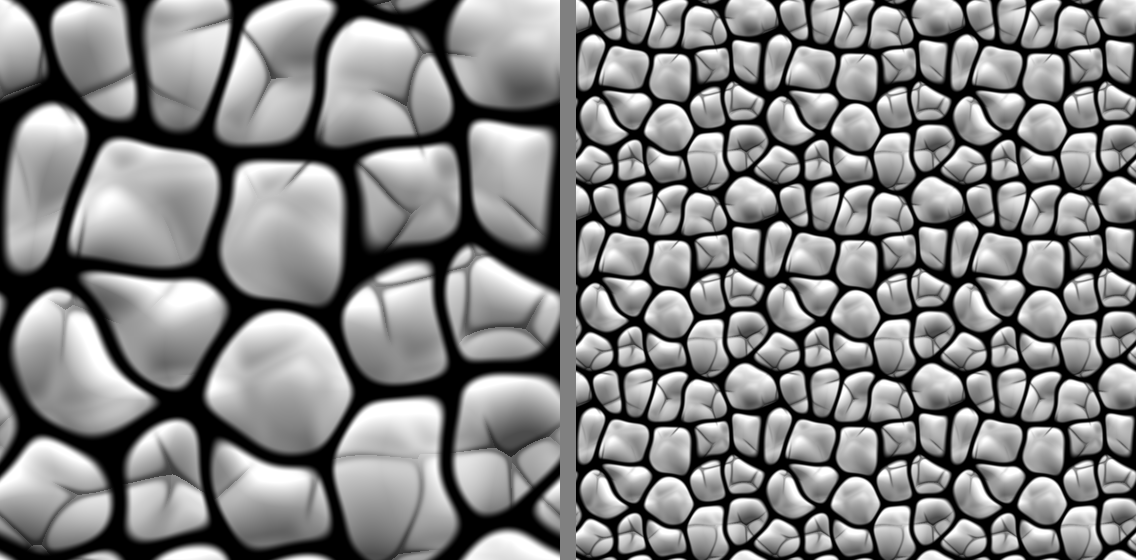
Left, the tile; right, the same tile 3 across and 3 down.
This texture is drawn by a WebGL 1 fragment shader. Its source:

```glsl
precision highp float;
// Rounded pale stones packed between soft black gaps, lit from above.
// Warped wrapping Voronoi cells give the stones; a finer set of cells
// splits their faces into tilted facets with patchy creases.
uniform vec2 u_resolution;

const vec2 STONE_GRID = vec2(5.0, 4.0);
const vec2 FACET_GRID = vec2(7.0, 6.0);
const float JITTER = 0.75;

vec2 hash2(vec2 cell, float seed) {
  vec3 q = fract(vec3(cell.xyx + seed * 7.31) * vec3(0.1031, 0.1030, 0.0973));
  q += dot(q, q.yzx + 33.33);
  return fract((q.xx + q.yz) * q.zy);
}

float cornerSlope(vec2 cell, vec2 offset, vec2 period, float seed) {
  vec2 gradient = hash2(mod(cell + offset, period), seed) * 2.0 - 1.0;
  return gradient.x;
}

// Gradient noise that repeats once per canvas, about -0.6 to 0.6.
float cornerValue(vec2 cell, vec2 corner, vec2 f, vec2 period, float seed) {
  float angle = 6.2832 * hash2(mod(cell + corner, period), seed).x;
  return dot(vec2(cos(angle), sin(angle)), f - corner);
}

float wrapNoise(vec2 uv, vec2 period, float seed) {
  vec2 cell = floor(uv * period);
  vec2 f = fract(uv * period);
  vec2 s = f * f * f * (f * (f * 6.0 - 15.0) + 10.0);
  float low = mix(cornerValue(cell, vec2(0.0, 0.0), f, period, seed),
                  cornerValue(cell, vec2(1.0, 0.0), f, period, seed), s.x);
  float high = mix(cornerValue(cell, vec2(0.0, 1.0), f, period, seed),
                   cornerValue(cell, vec2(1.0, 1.0), f, period, seed), s.x);
  return mix(low, high, s.y);
}

vec2 warp(vec2 uv, float frequency, float amount, float seed) {
  vec2 period = vec2(frequency);
  return uv + amount * vec2(wrapNoise(uv, period, seed),
                            wrapNoise(uv, period, seed + 1.0));
}

// Vector from uv to the jittered centre of a cell, in canvas units.
vec2 toCentre(vec2 uv, vec2 cell, vec2 grid, float seed) {
  vec2 jitter = (hash2(mod(cell, grid), seed) - 0.5) * JITTER;
  return (cell + 0.5 + jitter) / grid - uv;
}

// x: rounded distance to the cell border, yz: outward direction,
// w: height above the cell centre.
vec4 roundedCell(vec2 uv, vec2 grid, float seed, float sharpness) {
  vec2 home = floor(uv * grid);
  vec2 ownCell = home;
  vec2 own = vec2(9.0);
  for (int j = -2; j <= 2; j++) {
    for (int i = -2; i <= 2; i++) {
      vec2 cell = home + vec2(float(i), float(j));
      vec2 centre = toCentre(uv, cell, grid, seed);
      if (dot(centre, centre) < dot(own, own)) {
        own = centre;
        ownCell = cell;
      }
    }
  }
  float total = 0.0;
  vec2 outward = vec2(0.0);
  for (int j = -2; j <= 2; j++) {
    for (int i = -2; i <= 2; i++) {
      if (i == 0 && j == 0) continue;
      vec2 other = toCentre(uv, ownCell + vec2(float(i), float(j)), grid, seed);
      vec2 direction = normalize(other - own);
      float border = dot(0.5 * (own + other), direction);
      float weight = exp(-sharpness * border);
      total += weight;
      outward += weight * direction;
    }
  }
  return vec4(-log(total) / sharpness, outward / total, -own.y);
}

// Bright upper rims, lightly lit sides and grey undersides.
float rimLight(float depth, vec2 outward) {
  float facing = 0.5 * outward.y + 0.25 * abs(outward.y) + 0.15 * abs(outward.x);
  return facing * exp(-max(depth, 0.0) / 0.045);
}

void main() {
  vec2 uv = gl_FragCoord.xy / u_resolution;
  vec2 stoneUv = warp(uv, 5.0, 0.055, 3.0);
  vec2 facetUv = warp(uv, 4.0, 0.07, 11.0);
  vec4 stone = roundedCell(stoneUv, STONE_GRID, 5.0, 60.0);
  vec4 facet = roundedCell(facetUv, FACET_GRID, 17.0, 150.0);

  // Facets meet in a crisp crease in some places and blend in others.
  float creased = smoothstep(-0.1, 0.25, wrapNoise(uv, vec2(5.0), 23.0));
  float seam = max(facet.x, 0.0);
  float tilt = facet.w * mix(smoothstep(0.0, 0.035, seam), 1.0, creased);
  float crease = creased * exp(-seam * seam / 0.00004);

  float tone = 0.63 + rimLight(stone.x, stone.yz) + 2.4 * tilt;
  tone += 0.22 * wrapNoise(uv, vec2(8.0, 6.0), 31.0);
  tone = clamp(tone, 0.3, 1.0) * (1.0 - 0.45 * crease);

  float body = smoothstep(0.003, 0.020, stone.x);
  gl_FragColor = vec4(vec3(tone * body), 1.0);
}
```
